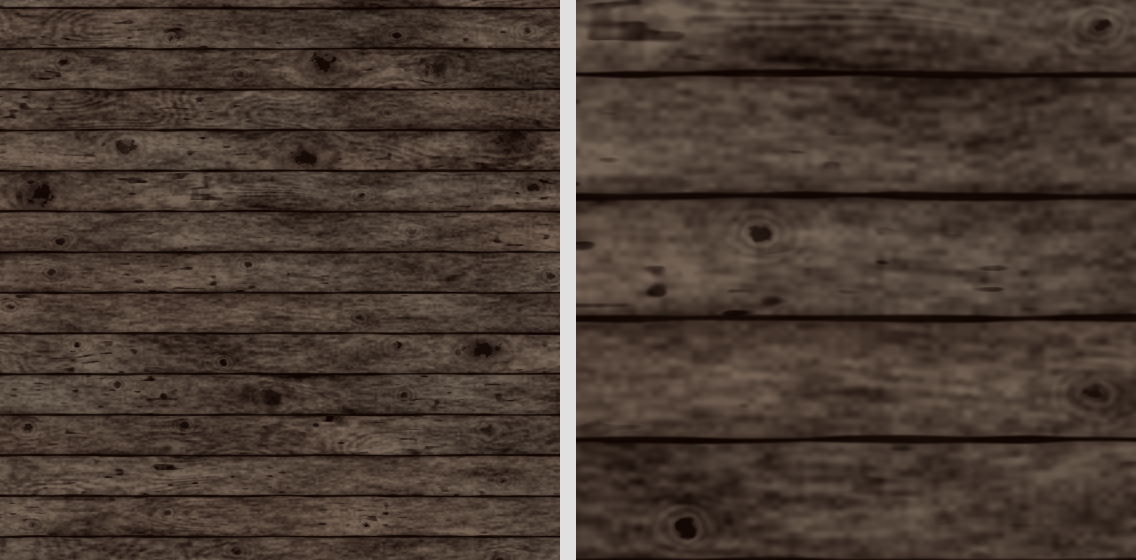
Left, the full canvas; right, a detail of the centre.
Give the GLSL for this texture, as a WebGL 2 fragment shader.

```glsl
#version 300 es
precision highp float;
// Dark weathered boards laid horizontally, split by thin black seams.
// Stretched noise makes the grain, which bends around hashed knots;
// blotches, flecks and stains vary the wear from board to board.

uniform vec2 u_resolution;
out vec4 fragColor;

const float BOARD_HEIGHT = 0.0726;   // 13.77 boards fill the canvas
const float FIRST_SEAM = 0.0417;     // height of the lowest seam
const float SEAM_HALF_WIDTH = 0.0018;
const float SEAM_WOBBLE = 0.0016;
const float SEAM_SHADE = 0.0045;     // reach of the soft edge shadow
const int KNOT_CELLS = 4;            // possible knots along each board
const float KNOT_CHANCE = 0.62;
const float KNOT_MIN = 0.005;
const float KNOT_MAX = 0.030;
const float BASE_TONE = 0.71;
const float BLOTCH = 0.66;           // contrast of each layer of wear
const float GRAIN = 0.62;
const float FINE = 0.36;
const float SPECKLE = 0.24;
const vec3 DARK_WOOD = vec3(0.06, 0.015, 0.005);
const vec3 PALE_WOOD = vec3(0.41, 0.35, 0.30);
const vec3 RED_TINT = vec3(0.026, -0.004, -0.012);

float hash(vec2 p) {
    vec3 q = fract(p.xyx * vec3(0.1031, 0.1030, 0.0973));
    q += dot(q, q.yzx + 33.33);
    return fract((q.x + q.y) * q.z);
}

float noise(vec2 p) {
    vec2 cell = floor(p), f = fract(p);
    f = f * f * (3.0 - 2.0 * f);
    float low = mix(hash(cell), hash(cell + vec2(1, 0)), f.x);
    float high = mix(hash(cell + vec2(0, 1)), hash(cell + vec2(1, 1)), f.x);
    return mix(low, high, f.y);
}

float fbm(vec2 p) {
    float sum = 0.0, weight = 0.5;
    for (int i = 0; i < 3; i++) {
        sum += weight * noise(p);
        p = p * 2.0 + 19.7;
        weight *= 0.6;
    }
    return sum / 0.98;
}

// Returns grain displacement, darkness and ring strength around knots.
vec3 knots(vec2 p, float board) {
    vec3 result = vec3(0.0);
    float ragged = fbm(p * vec2(75.0, 95.0)) - 0.5;
    for (int i = 0; i < KNOT_CELLS; i++) {
        vec2 id = vec2(float(i) + 3.0, board + 41.0);
        if (hash(id) > KNOT_CHANCE) continue;
        float big = pow(hash(id + 11.3), 4.0);
        float radius = mix(KNOT_MIN, KNOT_MAX, big);
        float x = (float(i) + hash(id + 23.7)) / float(KNOT_CELLS);
        float y = FIRST_SEAM + (board + mix(0.25, 0.75, hash(id + 37.1))) * BOARD_HEIGHT;
        vec2 q = (p - vec2(x, y)) / (radius * vec2(1.2, 0.9));
        float d = length(q);
        float core = smoothstep(1.2, 0.4, d + 2.4 * ragged);
        float halo = exp(-0.4 * d * d) * (0.25 + 0.4 * big);
        float strength = mix(0.65, 1.0, hash(id + 53.9));
        result.x += q.y * radius * 0.75 * exp(-0.12 * d * d);
        result.y = max(result.y, strength * max(core * 0.95, halo));
        result.z += sin(d * 5.0 + 6.0 * ragged) * exp(-0.4 * d);
    }
    return result;
}

void main() {
    vec2 p = gl_FragCoord.xy / u_resolution;
    float pixel = 1.0 / u_resolution.y;

    // Nearest seam, with a slight waver, and the board on this side of it
    float seam = floor((p.y - FIRST_SEAM) / BOARD_HEIGHT + 0.5);
    float waver = noise(vec2(p.x * 14.0, seam * 7.0 + 60.0)) - 0.5;
    float side = p.y - FIRST_SEAM - seam * BOARD_HEIGHT - waver * SEAM_WOBBLE;
    float board = side > 0.0 ? seam : seam - 1.0;
    float seamDistance = abs(side);
    vec2 shift = vec2(board * 17.3 + 80.0, board * 5.1 + 40.0);

    // Grain flowing around the knots
    vec3 knot = knots(p, board);
    float bow = 0.012 * (noise(p * vec2(9.0, 14.0) + shift) - 0.5);
    vec2 wood = vec2(p.x, p.y - knot.x + bow);
    float grain = fbm(wood * vec2(11.0, 64.0) + shift);
    float fine = noise(wood * vec2(75.0, 230.0) + shift);
    float speckle = noise(p * vec2(210.0, 250.0) + 31.0);
    float blotch = fbm(p * vec2(5.0, 13.0) + shift + 7.0);

    // Arched growth lines on parts of some boards
    float field = noise(wood * vec2(8.0, 24.0) + shift + 3.0);
    float arches = sin(field * 48.0 + grain * 6.0);
    float archMask = smoothstep(0.45, 0.75, noise(vec2(p.x * 4.0, 0.0) + shift + 29.0));

    float tone = BASE_TONE + 0.10 * (hash(shift) - 0.5);
    tone += BLOTCH * (blotch - 0.5) + GRAIN * (grain - 0.5);
    tone += FINE * (fine - 0.5) + SPECKLE * (speckle - 0.5);
    tone += 0.11 * arches * archMask + 0.17 * knot.z;

    // Short flecks and stains gathering along the board edges
    float fleck = smoothstep(0.80, 0.95, noise(wood * vec2(45.0, 150.0) + shift + 51.0));
    float stain = smoothstep(0.5, 0.85, noise(vec2(p.x * 8.0, 0.0) + shift + 13.0));
    tone -= 0.50 * fleck * smoothstep(0.4, 0.65, blotch);
    tone -= 0.36 * stain * exp(-seamDistance / 0.009);
    tone *= 1.0 - knot.y;

    // Dark seam, softened and worn thin in places
    float thickness = SEAM_HALF_WIDTH * mix(0.6, 1.4, noise(vec2(p.x * 30.0, seam + 90.0)));
    float soft = max(pixel * 0.8, 0.0011);
    float line = 1.0 - smoothstep(thickness - soft, thickness + soft, seamDistance);
    tone *= 1.0 - 0.35 * exp(-seamDistance / SEAM_SHADE);
    tone *= 1.0 - line * mix(0.82, 1.0, noise(vec2(p.x * 45.0, seam + 20.0)));

    tone = clamp(tone, 0.0, 1.12);
    vec3 color = mix(DARK_WOOD, PALE_WOOD, tone);
    color += RED_TINT * tone * (noise(p * vec2(4.0, 9.0) + shift + 71.0) - 0.4);
    fragColor = vec4(clamp(color, 0.0, 1.0), 1.0);
}
```
